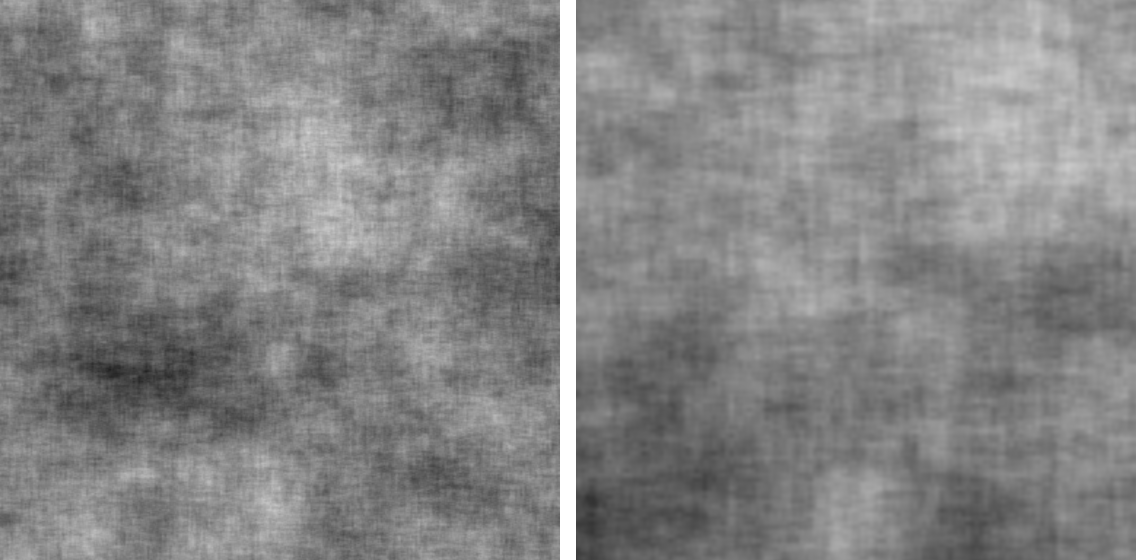
Left: the whole. Right: its middle third, enlarged.
Give the GLSL for this texture, as a Shadertoy shader.

```glsl
// Soft grey clouded cloth: octaves of wrapped value noise, each a blend of
// cells stretched sideways and upright, under a faint weave of fine threads.
// Every layer has a whole number of cells, so the square tiles seamlessly.

float hash(vec2 cell, float seed) {
    return fract(sin(dot(cell, vec2(127.1, 311.7)) + seed * 74.7) * 43758.5453);
}

// Value noise centred on zero that repeats after the given number of cells
float wrappedNoise(vec2 uv, vec2 cells, float seed) {
    vec2 p = uv * cells + vec2(hash(vec2(3.0, 8.0), seed), hash(vec2(9.0, 2.0), seed));
    vec2 corner = floor(p);
    vec2 f = p - corner;
    vec2 blend = f * f * (3.0 - 2.0 * f);
    vec2 a = mod(corner, cells);
    vec2 b = mod(corner + 1.0, cells);
    float low = mix(hash(a, seed), hash(vec2(b.x, a.y), seed), blend.x);
    float high = mix(hash(vec2(a.x, b.y), seed), hash(b, seed), blend.x);
    return mix(low, high, blend.y) - 0.5;
}

// Cloudy blotches, from a third of the canvas down to fine grain
float clouds(vec2 uv) {
    float sum = 0.0;
    float amplitude = 1.0;
    float count = 3.0;
    for (int octave = 0; octave < 7; octave++) {
        float seed = float(octave) * 2.0 + 1.0;
        sum += amplitude * 0.72 * wrappedNoise(uv, vec2(count, count * 2.0), seed);
        sum += amplitude * 0.54 * wrappedNoise(uv, vec2(count * 2.0, count), seed + 1.0);
        amplitude *= 0.78;
        count *= 2.0;
    }
    return sum;
}

// Thin threads running across and upright
float weave(vec2 uv) {
    return wrappedNoise(uv, vec2(36.0, 230.0), 31.0)
         + wrappedNoise(uv, vec2(230.0, 36.0), 32.0);
}

void mainImage(out vec4 fragColor, in vec2 fragCoord) {
    vec2 uv = fragCoord / iResolution.xy;
    float grey = 0.498 + 0.262 * clouds(uv) + 0.06 * weave(uv);
    fragColor = vec4(vec3(clamp(grey, 0.0, 1.0)), 1.0);
}
```
